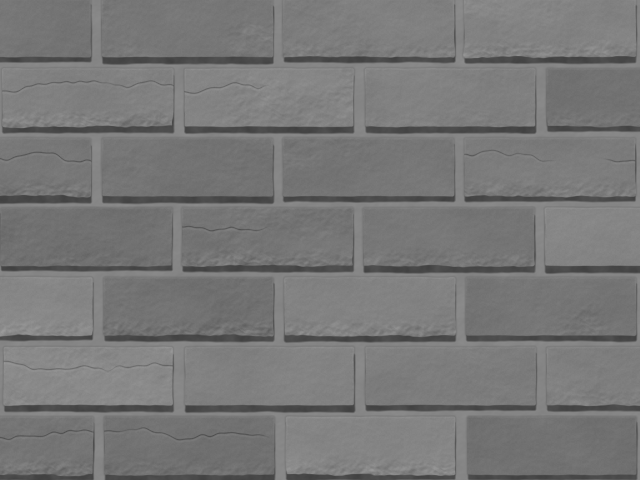
Write a WebGL 2 fragment shader that draws this texture.

```glsl
#version 300 es
precision highp float;
// Weathered grey brick wall: staggered courses, pale mortar, dark shadows under each brick.
uniform vec2 u_resolution;
out vec4 fragColor;

float hash(vec2 p) {
  vec3 q = fract(vec3(p.xyx) * vec3(0.1031, 0.1030, 0.0973));
  q += dot(q, q.yzx + 33.33);
  return fract((q.x + q.y) * q.z);
}

// Layered, warped sines, roughly -1 to 1
float waves(vec2 p) {
  float sum = 0.0, amp = 0.5;
  for (int i = 0; i < 5; i++) {
    p = mat2(0.8, 0.6, -0.6, 0.8) * p * 1.7 + 1.3;
    sum += amp * sin(p.x + 1.5 * sin(p.y));
    amp *= 0.6;
  }
  return sum;
}

// Distance to the nearest scattered cell point
float cellular(vec2 p) {
  vec2 cell = floor(p);
  float nearest = 2.0;
  for (int y = -1; y <= 1; y++)
    for (int x = -1; x <= 1; x++) {
      vec2 c = cell + vec2(x, y);
      vec2 site = c + vec2(hash(c + 50.0), hash(c + 91.0));
      nearest = min(nearest, distance(p, site));
    }
  return nearest;
}

float stoneHeight(vec2 p) {
  return waves(p * 30.0) + 0.7 * cellular(p * vec2(45.0, 75.0) + 0.6 * waves(p * 22.0));
}

float roundBox(vec2 p, vec2 halfSize, float radius) {
  vec2 d = abs(p) - halfSize + radius;
  return length(max(d, 0.0)) + min(max(d.x, d.y), 0.0) - radius;
}

float fill(float d, float soft) {
  return 1.0 - smoothstep(-soft, soft, d);
}

void main() {
  vec2 p = gl_FragCoord.xy / u_resolution.y;
  float soft = max(0.0013, 0.8 / u_resolution.y);

  // Courses counted from the top, every other one shifted sideways
  float down = 1.0068 - p.y;
  float row = floor(down / 0.1451);
  float shift = 0.2031 + 0.1667 * mod(row, 2.0) + 0.006 * (hash(vec2(row, 7.0)) - 0.5);
  float along = (p.x - shift) / 0.3776;
  vec2 id = vec2(floor(along), row) + 20.0;
  vec2 q = vec2((fract(along) - 0.5) * 0.3776, 0.0648 - (down - row * 0.1451));

  // Per-brick variation
  float tone = hash(id);
  float rough = hash(id + 13.0);
  float chipped = smoothstep(0.35, 0.9, hash(id + 29.0));
  float lowEdge = 1.0 - smoothstep(-0.058, -0.018, q.y);

  // Worn outline, more ragged along the lower edge
  vec2 size = vec2(0.1790 - 0.003 * hash(id + 3.0), 0.0608);
  float ragged = waves(p * 24.0) * (0.0009 + 0.0022 * chipped * lowEdge);
  float face = roundBox(q, size, 0.004) + ragged;
  float drop = 0.010 + 0.005 * hash(id + 41.0);
  float shadowEdge = roundBox(q - vec2(0.0012, -drop), size, 0.004) + 0.0014 * waves(p * 19.0 + 4.0);

  // Mortar with soft grain
  float relief = stoneHeight(p) - stoneHeight(p + vec2(-0.0018, 0.0036));
  float grain = hash(floor(p * 384.0)) - 0.5;
  float mortar = 0.525 + 0.012 * waves(p * 26.0) + 0.018 * relief;
  float shade = mix(mortar, 0.40, 0.45 * fill(face - 0.002, 0.003));

  // Shadow falling below and slightly to the right
  float shadow = 0.285 + 0.03 * waves(p * 40.0);
  shade = mix(shade, shadow, fill(shadowEdge, soft * 1.6));

  // Brick face: tone, blotches, directional relief
  float brick = mix(0.438, 0.535, tone) + 0.014 * waves(p * vec2(7.0, 11.0) + id);
  float worn = smoothstep(-0.2, 0.7, waves(p * 9.0 + id));
  float strength = 0.022 + 0.06 * rough * rough * worn + 0.10 * chipped * lowEdge;
  brick += strength * relief + 0.012 * grain;

  // Pale upper rim
  brick += 0.025 * smoothstep(-0.005, -0.001, face) * smoothstep(0.0, 0.05, q.y);

  // Long crack with a lit lower lip on some bricks
  float crackLine = q.y - 0.022 - 0.014 * waves(vec2(p.x * 14.0, id.y * 3.7));
  float cracked = step(0.62, hash(id + 67.0)) * smoothstep(-0.5, 0.2, waves(vec2(p.x * 5.0, id.x)));
  brick -= 0.13 * cracked * fill(abs(crackLine) - 0.0011, soft);
  brick += 0.03 * cracked * fill(abs(crackLine + 0.004) - 0.0015, soft * 1.5);

  shade = mix(shade, brick, fill(face, soft));
  fragColor = vec4(vec3(clamp(shade, 0.0, 1.0)), 1.0);
}
```
